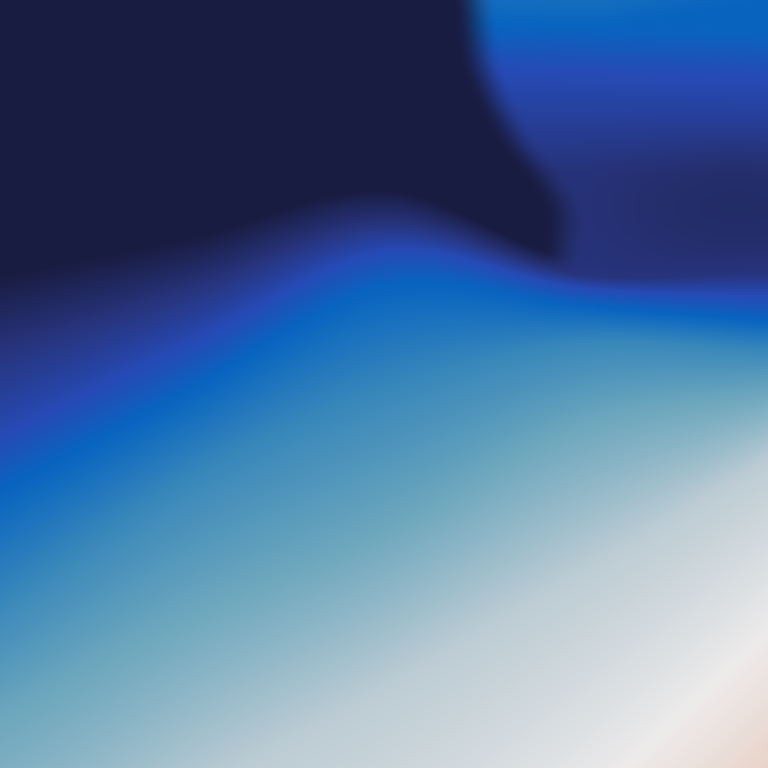
Reproduce this background procedurally as a WebGL 2 fragment shader.

```glsl
#version 300 es
precision highp float;
// Soft gradient hills: a pale-to-blue slope under a navy sky with a blue veil at upper right.
uniform vec2 u_resolution;
out vec4 outColor;

const vec3 NAVY = vec3(0.098, 0.110, 0.255);
const vec3 DUSK = vec3(0.135, 0.172, 0.400);
const vec3 INDIGO = vec3(0.152, 0.200, 0.480);
const vec3 VIOLET = vec3(0.150, 0.290, 0.710);
const vec3 BLUE = vec3(0.030, 0.390, 0.750);
const vec3 STEEL = vec3(0.220, 0.530, 0.730);
const vec3 TEAL = vec3(0.420, 0.650, 0.740);
const vec3 MIST = vec3(0.740, 0.800, 0.830);
const vec3 PEARL = vec3(0.930, 0.920, 0.920);
const vec3 BLUSH = vec3(0.910, 0.830, 0.790);

// Smooth cubic curve through five evenly spaced heights, for x in 0..1
float curve(float x, float a, float b, float c, float d, float e) {
    float k[7] = float[7](2.0 * a - b, a, b, c, d, e, 2.0 * e - d);
    float s = clamp(x, 0.0, 1.0) * 4.0;
    int i = min(int(s), 3);
    float t = s - float(i);
    float p = k[i], q = k[i + 1], r = k[i + 2], w = k[i + 3];
    return q + 0.5 * t * (r - p + t * (2.0 * p - 5.0 * q + 4.0 * r - w
        + t * (3.0 * (q - r) + w - p)));
}

// Linear blend toward the next colour between two contour levels
vec3 band(vec3 base, vec3 next, float depth, float from, float to) {
    return mix(base, next, clamp((depth - from) / (to - from), 0.0, 1.0));
}

// Veil: blue at its top, fading down into a dusky pocket
vec3 veilColor(vec2 p) {
    float depth = p.y - 0.025 * (p.x - 0.75);
    vec3 color = band(STEEL, BLUE, depth + 0.20 * max(p.x - 0.78, 0.0), -0.09, 0.035);
    color = band(color, VIOLET, depth, 0.035, 0.095);
    color = band(color, INDIGO, depth, 0.095, 0.225);
    vec2 offset = (p - vec2(0.96, 0.27)) / vec2(0.16, 0.075);
    return mix(color, DUSK, exp(-dot(offset, offset)));
}

// Sky: navy on the left, parted from the veil by a curved soft edge
vec3 skyColor(vec2 p) {
    float edge = curve(p.y / 0.36, 0.617, 0.629, 0.670, 0.732, 0.725);
    return mix(NAVY, veilColor(p), smoothstep(-0.028, 0.030, p.x - edge));
}

// Slope: stacked contours, each one handing over to the next colour
vec3 slopeColor(vec3 sky, vec2 p) {
    float x = p.x;
    float rim = curve(x, 0.360, 0.310, 0.248, 0.338, 0.325);
    float indigo = curve(x, 0.455, 0.375, 0.290, 0.357, 0.354);
    float violet = curve(x, 0.570, 0.447, 0.328, 0.374, 0.386);
    float blue = curve(x, 0.640, 0.507, 0.374, 0.398, 0.418);
    float steel = curve(x, 0.785, 0.622, 0.508, 0.448, 0.456);
    float teal = curve(x, 0.931, 0.794, 0.684, 0.553, 0.510);
    float mist = curve(x, 1.250, 1.045, 0.898, 0.749, 0.600);
    float pearl = curve(x, 1.900, 1.580, 1.310, 1.062, 0.823);
    float blush = curve(x, 2.400, 1.950, 1.620, 1.270, 0.996);
    vec3 color = band(sky, INDIGO, p.y, rim, indigo);
    color = band(color, VIOLET, p.y, indigo, violet);
    color = band(color, BLUE, p.y, violet, blue);
    color = band(color, STEEL, p.y, blue, steel);
    color = band(color, TEAL, p.y, steel, teal);
    color = band(color, MIST, p.y, teal, mist);
    color = band(color, PEARL, p.y, mist, pearl);
    return band(color, BLUSH, p.y, pearl, blush);
}

void main() {
    vec2 uv = gl_FragCoord.xy / u_resolution;
    // y measured downward from the top of the canvas
    vec2 p = vec2(uv.x, 1.0 - uv.y);
    outColor = vec4(slopeColor(skyColor(p), p), 1.0);
}
```
